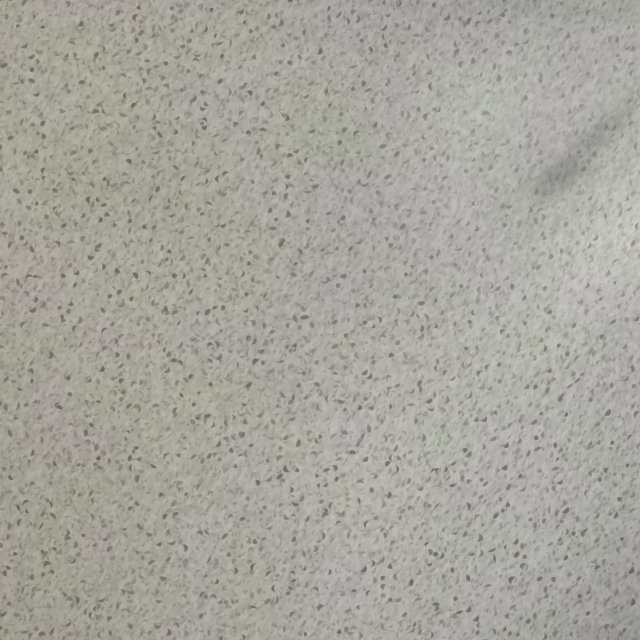
A WebGL 2 fragment shader for this texture:

```glsl
#version 300 es
precision highp float;
// Speckled stone-like sheet: a pale warm-to-cool grey ground under uneven light,
// scattered with small soft dark flakes. Flakes are jittered ellipses in grid
// cells; the light is a sum of soft blobs; fine mottling is slanted value noise.

#define FLAKE_CELLS 66.0
#define FLECK_CELLS 112.0
#define FLAKE_SHARE 0.62
#define FLECK_SHARE 0.60
#define EDGE_BLUR 0.0013
#define MOTTLE 0.075
#define LEAN 1.05
#define WARM_GROUND vec3(0.663, 0.652, 0.608)
#define COOL_GROUND vec3(0.684, 0.686, 0.664)
#define FLAKE_COLOR vec3(0.385, 0.375, 0.335)

uniform vec2 u_resolution;
out vec4 fragColor;

float hash(vec2 p) {
  return fract(sin(dot(p, vec2(127.1, 311.7))) * 43758.5453);
}

float valueNoise(vec2 p) {
  vec2 cell = floor(p), f = fract(p);
  f = f * f * (3.0 - 2.0 * f);
  float low = mix(hash(cell), hash(cell + vec2(1.0, 0.0)), f.x);
  float high = mix(hash(cell + vec2(0.0, 1.0)), hash(cell + vec2(1.0)), f.x);
  return mix(low, high, f.y);
}

vec2 rotate(vec2 p, float angle) {
  float c = cos(angle), s = sin(angle);
  return vec2(c * p.x + s * p.y, c * p.y - s * p.x);
}

// Soft elliptical blob, its long axis turned by angle
float blob(vec2 p, vec2 center, vec2 radius, float angle) {
  vec2 q = rotate(p - center, angle) / radius;
  return exp(-dot(q, q));
}

// Coverage of scattered, slightly bent flakes; size is the half length and width
float flakes(vec2 p, float cells, float share, vec2 size, float spread, float seed) {
  vec2 home = floor(p * cells);
  float blur = max(EDGE_BLUR, 0.7 / min(u_resolution.x, u_resolution.y));
  float cover = 0.0;
  for (int y = -1; y <= 1; y++) {
    for (int x = -1; x <= 1; x++) {
      vec2 cell = home + vec2(x, y);
      vec2 id = cell + seed;
      if (hash(id) > share) continue;
      vec2 center = (cell + vec2(hash(id + 17.3), hash(id + 41.9))) / cells;
      float turn = hash(id + 5.7) + hash(id + 8.1) - 1.0;
      vec2 q = rotate(p - center, LEAN + spread * turn);
      vec2 radius = size * mix(vec2(0.65), vec2(1.3), vec2(hash(id + 23.1), hash(id + 31.7)));
      q.y += (hash(id + 71.3) - 0.5) * 1.2 * q.x * q.x / radius.x;
      float dist = (length(q / radius) - 1.0) * radius.y;
      float tone = mix(0.25, 1.0, pow(hash(id + 57.7), 1.3));
      cover = max(cover, tone * (1.0 - smoothstep(-blur, blur, dist)));
    }
  }
  return cover;
}

// Broad brightness change from the light, the folds and the corners
float lighting(vec2 p) {
  float light = 0.035 * blob(p, vec2(0.74, 0.82), vec2(0.09, 0.06), 0.6);
  light += 0.075 * blob(p, vec2(1.00, 0.66), vec2(0.20, 0.08), 0.75);
  light += 0.025 * blob(p, vec2(0.72, 0.42), vec2(0.42, 0.16), 0.8);
  light -= 0.095 * blob(p, vec2(0.87, 0.72), vec2(0.045, 0.022), 0.5);
  light -= 0.070 * blob(p, vec2(0.93, 0.785), vec2(0.09, 0.025), 0.75);
  light -= 0.060 * blob(p, vec2(0.80, 1.02), vec2(0.28, 0.07), 0.0);
  light -= 0.100 * blob(p, vec2(1.03, -0.02), vec2(0.19, 0.16), 0.8);
  light -= 0.025 * blob(p, vec2(0.0, 0.0), vec2(0.35, 0.3), 0.0);
  return light + 0.022 * (valueNoise(p * 7.0) - 0.5);
}

void main() {
  vec2 p = gl_FragCoord.xy / min(u_resolution.x, u_resolution.y);

  // Ground, with faint drifts of violet and yellow
  vec3 color = mix(WARM_GROUND, COOL_GROUND, smoothstep(0.0, 0.85, p.x));
  color += vec3(0.006, -0.004, 0.016) * (valueNoise(p * 13.0 + 9.0) - 0.5) * 2.0;
  color += lighting(p) * vec3(1.0, 1.0, 0.97);

  // Fine slanted mottling
  vec2 grain = rotate(p, LEAN);
  float mottle = valueNoise(grain * vec2(120.0, 210.0)) - 0.5;
  mottle += 0.5 * (valueNoise(grain * vec2(230.0, 340.0) + 31.0) - 0.5);
  color += MOTTLE * mottle;

  // Flakes line up and fade toward the brightly lit upper right
  float lit = blob(p, vec2(0.90, 0.80), vec2(0.38, 0.28), 0.7);
  float spread = mix(1.9, 0.7, smoothstep(0.4, 0.95, p.x));
  float large = flakes(p, FLAKE_CELLS, FLAKE_SHARE, vec2(0.0049, 0.0027), spread, 0.0);
  float small = flakes(p, FLECK_CELLS, FLECK_SHARE, vec2(0.0034, 0.0017), spread, 137.0);
  float cover = max(large * 0.85, small * 0.42) * (1.0 - 0.5 * lit);
  vec3 tint = vec3(0.02, 0.0, -0.02) * (valueNoise(p * 60.0) - 0.5);
  color = mix(color, FLAKE_COLOR + tint + 0.5 * lighting(p), cover);

  fragColor = vec4(color, 1.0);
}
```
